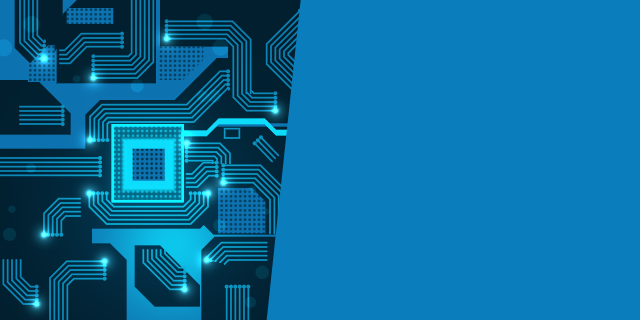
Write a Shadertoy shader that draws this background.

```glsl
// Glowing blue circuit board on the left, cut by a slanted flat blue panel.
const float UNITS = 48.0;              // canvas height in layout units
const float TRACE = 0.13;              // trace half width
const float PITCH = 0.65;              // distance between lanes
const float PAD = 0.3;                 // radius of trace end pads
const vec2 SLANT = vec2(40, 45.1);     // panel edge x at bottom and top
const vec2 HEART = vec2(24, 17);       // centre of the board light
const vec3 PANEL = vec3(0.04, 0.49, 0.74);
const vec3 DARK = vec3(0.005, 0.12, 0.18);
const vec3 DARK_LIT = vec3(0.01, 0.22, 0.33);
const vec3 GAP = vec3(0.05, 0.45, 0.69);
const vec3 CYAN = vec3(0.05, 0.86, 0.98);

float wires, sparks;                   // trace distance and spark light so far

float hash(float n) { return fract(sin(n * 91.7) * 4375.5); }
float fill(float d) { return clamp(0.5 - d * iResolution.y / UNITS, 0.0, 1.0); }
float halo(vec2 v, float size) { return exp(-dot(v, v) / size); }
float dots(vec2 p) { return fill(length(fract(p / 0.7) - 0.5) * 0.7 - 0.2); }

// Box (left, bottom, right, top) with left and right chamfers: + top, - bottom.
float slab(vec2 p, vec4 box, vec2 cut) {
    vec2 lo = p - box.xy, hi = box.zw - p;
    float d = -min(min(lo.x, lo.y), min(hi.x, hi.y));
    float l = abs(cut.x) - lo.x - (cut.x > 0.0 ? hi.y : lo.y);
    float r = abs(cut.y) - hi.x - (cut.y > 0.0 ? hi.y : lo.y);
    return max(d, max(l, r) * 0.707);
}

// Parallel mitred traces along a-b-c-d; the sign of lanes picks their side.
void route(vec2 p, vec4 ab, vec4 cd, float lanes) {
    vec2 u = normalize(ab.zw - ab.xy), v = normalize(cd.xy - ab.zw), w = normalize(cd.zw - cd.xy);
    vec2 o = ab.zw, dir = v;
    float start = dot(p - ab.xy, u), over = 0.0;
    bool first = dot(p - o, u + v) < 0.0;
    if (first) { dir = u; over = -start; }
    else if (dot(p - cd.xy, v + w) > 0.0) { o = cd.xy; dir = w; over = dot(p - cd.zw, w); }
    float side = dot(p - o, vec2(-dir.y, dir.x)) * sign(lanes);
    side -= clamp(round(side / PITCH), 0.0, abs(lanes) - 1.0) * PITCH;
    wires = min(wires, length(vec2(side, max(over, 0.0))) - TRACE);
    if (first) wires = min(wires, length(vec2(side, start)) - PAD);
}

// Chamfered right-angle turn with a spark: + cut leaves vertically, - horizontally.
void elbow(vec2 p, vec4 ends, float cut, float lanes) {
    vec2 k = cut > 0.0 ? ends.xw : ends.zy;
    vec2 b = k + sign(ends.xy - k) * abs(cut), c = k + sign(ends.zw - k) * abs(cut);
    route(p, vec4(ends.xy, b), vec4(c, ends.zw), lanes);
    sparks += halo(p - ends.xy, 0.2) + 0.35 * halo(p - ends.xy, 1.6);
}

void run(vec2 p, vec4 ends, float lanes) {
    vec2 s = (ends.zw - ends.xy) / 3.0;
    route(p, vec4(ends.xy, ends.xy + s), vec4(ends.zw - s, ends.zw), lanes);
}

float boardSlabs(vec2 p) {
    float d = slab(p, vec4(2.2, 38, 9.4, 49), vec2(-2.8, -3.5));
    d = min(d, slab(p, vec4(8.5, 35.5, 23.4, 49), vec2(4, 0)));
    d = min(d, slab(p, vec4(24, 41, 47, 49), vec2(0)));
    d = min(d, slab(p, vec4(34.2, 30, 47, 42), vec2(0)));
    d = min(d, slab(p, vec4(26, 29.5, 47, 39.3), vec2(6.5, 0)));
    d = min(d, slab(p, vec4(12.8, 13.7, 32, 33), vec2(2.2, -2)));
    d = min(d, slab(p, vec4(27, 12.8, 47, 29), vec2(-5, 0)));
    d = min(d, slab(p, vec4(30.2, -1, 47, 12.5), vec2(2, 0)));
    d = min(d, slab(p, vec4(-1, -1, 13.8, 25.7), vec2(0)));
    d = min(d, slab(p, vec4(-1, -1, 19, 11.5), vec2(0, 2.5)));
    d = min(d, slab(p, vec4(20.2, 2, 30, 11.2), vec2(-3, 6)));
    return min(d, slab(p, vec4(-1, 27.8, 10.6, 36), vec2(0, 5)));
}

void layTraces(vec2 p) {
    // Ring around the chip
    elbow(p, vec4(13.5, 27, 22, 32.3), 1.8, -5.0);
    route(p, vec4(34.2, 37.3, 33, 37.3), vec4(28, 32.3, 22, 32.3), 5.0);
    elbow(p, vec4(13.4, 19, 22.2, 14.4), 2.6, 5.0);
    elbow(p, vec4(31.2, 19, 22.2, 14.4), 2.6, -5.0);
    // Upper board
    elbow(p, vec4(14, 36.3, 23, 49), -2.4, 6.0);
    route(p, vec4(18.3, 41, 13, 41), vec4(10.5, 38.5, 9, 38.5), -4.0);
    elbow(p, vec4(6.6, 39.2, 3, 49), -2.4, -5.0);
    elbow(p, vec4(25, 42.2, 35, 34), -1.2, 5.0);
    elbow(p, vec4(41.3, 31.4, 35, 34), -2.0, -5.0);
    route(p, vec4(45, 46.4, 40, 41.4), vec4(40, 38.4, 45, 33.4), 6.0);
    run(p, vec4(9.4, 32, 3, 32), 5.0);
    // Sides of the chip
    elbow(p, vec4(28, 26.5, 34.5, 23.5), -1.5, -5.0);
    elbow(p, vec4(33.5, 20.6, 40.5, 13), -2.5, 5.0);
    route(p, vec4(32.5, 23.6, 30.5, 23.6), vec4(28.8, 21.9, 28, 21.9), 4.0);
    run(p, vec4(15, 24.3, -1, 24.3), 5.0);
    run(p, vec4(38.2, 26.5, 40.8, 23.8), 3.0);
    // Lower board
    elbow(p, vec4(6.6, 12.8, 12, 18.2), 2.2, -5.0);
    elbow(p, vec4(15.7, 8.8, 7.5, -1), -2.5, 5.0);
    elbow(p, vec4(5.5, 2.4, 0.5, 9), -3.0, -5.0);
    elbow(p, vec4(27.7, 4.6, 21.5, 10.5), -4.0, -6.0);
    elbow(p, vec4(31, 9, 40, 11.6), 2.2, -5.0);
    run(p, vec4(34, 5, 34, 0), 6.0);
}

void mainImage(out vec4 fragColor, in vec2 fragCoord) {
    vec2 p = fragCoord * UNITS / iResolution.y;
    float light = halo(p - HEART, 230.0);
    vec3 col = mix(GAP, CYAN, 0.8 * halo(p - vec2(26, 11), 90.0));
    col = mix(col, mix(DARK, DARK_LIT, light), fill(boardSlabs(p)));

    // Bright channel and dotted patches
    float bend = 28.0 + clamp(p.x - 31.0, 0.0, 1.8) - clamp(p.x - 39.7, 0.0, 1.7);
    col = mix(col, CYAN, fill(max(abs(p.y - bend) - 0.45, 27.4 - p.x)));
    float patches = slab(p, vec4(10, 44.4, 17, 46.8), vec2(0));
    patches = min(patches, slab(p, vec4(4.2, 35.7, 8.2, 41.2), vec2(3, 0)));
    patches = min(patches, slab(p, vec4(23.8, 36, 30.5, 41), vec2(0, -3)));
    patches = min(patches, slab(p, vec4(32.7, 13, 39.8, 19.8), vec2(0, 2)));
    col = mix(col, mix(GAP, DARK, 0.6 * dots(p)), fill(patches));

    // Traces and an outlined part
    wires = abs(slab(p, vec4(33.7, 27.3, 35.9, 28.7), vec2(0))) - TRACE;
    sparks = 0.0;
    layTraces(p);
    col = mix(col, mix(GAP, CYAN, 0.25 + 0.55 * light), 0.9 * fill(wires));

    // Chip: frame, pin field and glowing core
    float chip = slab(p, vec4(16.9, 17.8, 27.4, 29.2), vec2(0));
    vec2 q = abs(p - vec2(22.3, 23.3));
    float core = max(q.x, q.y);
    vec3 face = mix(DARK_LIT, CYAN, 0.45 * dots(p) + 0.25);
    face = mix(face, CYAN, smoothstep(4.3, 3.5, core));
    face = mix(face, mix(GAP, DARK_LIT, dots(p)), fill(core - 2.4));
    col = mix(col, face, fill(chip));
    col = mix(col, CYAN, fill(abs(chip) - 0.2)) + 0.12 * CYAN * exp(-abs(chip));

    // Soft discs and sparks
    for (float i = 1.0; i < 18.0; i++) {
        vec2 c = vec2(hash(i) * SLANT.x, hash(i + 40.0) * UNITS);
        col += 0.09 * CYAN * fill(length(p - c) - 0.4 - hash(i + 80.0));
    }
    col += sparks * mix(CYAN, vec3(1), 0.3);

    // Flat panel
    float edge = mix(SLANT.x, SLANT.y, p.y / UNITS) - p.x;
    fragColor = vec4(mix(min(col, 1.0), PANEL, fill(edge)), 1.0);
}
```
